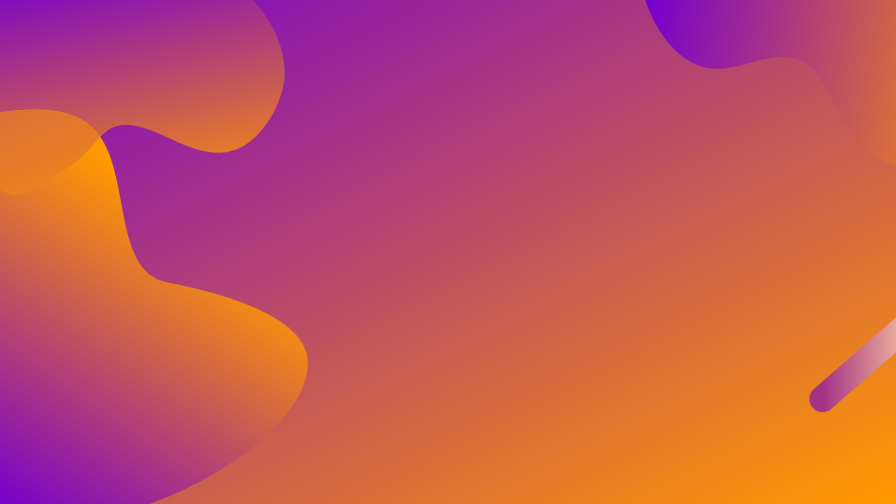
Give the GLSL for this background, as a Shadertoy shader.

```glsl
// Purple-to-orange backdrop with three fluid blobs and one rounded bar.
// Each blob is a closed chain of cubic curves turned into a signed distance,
// then filled with its own linear gradient.

const vec2 GRID = vec2(768.0, 432.0);   // design grid, y pointing down
const vec3 PURPLE = vec3(0.47, 0.0, 0.80);
const vec3 ORANGE = vec3(1.0, 0.60, 0.0);
const vec3 MAGENTA = vec3(0.64, 0.20, 0.52);
const vec3 BLUSH = vec3(0.91, 0.66, 0.60);

const int CURVES = 6;
const int POINTS = 3 * CURVES + 1;
const int STEPS = 14;

// Chains: anchor, handle, handle, anchor, ... closing outside the canvas
const vec2 TOP_BLOB[POINTS] = vec2[POINTS](
    vec2(217, 0), vec2(235, 20), vec2(244, 42),
    vec2(244, 64), vec2(244, 86), vec2(222, 131),
    vec2(188, 131), vec2(158, 131), vec2(133, 107),
    vec2(108, 107), vec2(86, 107), vec2(82, 128),
    vec2(62, 141), vec2(45, 152), vec2(28, 167),
    vec2(10, 167), vec2(-60, 167), vec2(-200, -300), vec2(217, -60));

const vec2 LEFT_BLOB[POINTS] = vec2[POINTS](
    vec2(-10, 99), vec2(4, 95), vec2(18, 94),
    vec2(31, 94), vec2(62, 94), vec2(80, 105),
    vec2(90, 124), vec2(110, 162), vec2(100, 234),
    vec2(143, 242), vec2(185, 250), vec2(264, 270),
    vec2(264, 311), vec2(264, 355), vec2(200, 406),
    vec2(128, 432), vec2(90, 446), vec2(-60, 520), vec2(-60, 440));

const vec2 CORNER_BLOB[POINTS] = vec2[POINTS](
    vec2(553, 0), vec2(565, 35), vec2(588, 59),
    vec2(614, 59), vec2(636, 59), vec2(650, 49),
    vec2(671, 49), vec2(714, 49), vec2(708, 104),
    vec2(748, 133), vec2(765, 146), vec2(800, 150),
    vec2(800, 140), vec2(1000, -200), vec2(600, -200),
    vec2(553, -40), vec2(553, -30), vec2(553, -10), vec2(553, 0));

vec2 cubic(vec2 a, vec2 b, vec2 c, vec2 d, float t) {
    float s = 1.0 - t;
    return s * s * s * a + 3.0 * s * t * (s * b + t * c) + t * t * t * d;
}

// Offset from p to the nearest point of segment ab
vec2 segmentOffset(vec2 p, vec2 a, vec2 b) {
    vec2 ab = b - a;
    float along = dot(p - a, ab) / max(dot(ab, ab), 1e-6);
    return p - a - ab * clamp(along, 0.0, 1.0);
}

// Folds one edge into (squared distance, inside sign)
void addEdge(vec2 p, vec2 a, vec2 b, inout vec2 field) {
    vec2 offset = segmentOffset(p, a, b);
    field.x = min(field.x, dot(offset, offset));
    if ((a.y > p.y) != (b.y > p.y)) {
        float crossing = a.x + (p.y - a.y) * (b.x - a.x) / (b.y - a.y);
        if (p.x < crossing) field.y = -field.y;
    }
}

float blobDistance(vec2 p, vec2 path[POINTS]) {
    vec2 field = vec2(1e9, 1.0);
    vec2 last = path[0];
    for (int i = 0; i < CURVES; i++) {
        int k = 3 * i;
        for (int j = 1; j <= STEPS; j++) {
            float t = float(j) / float(STEPS);
            vec2 next = cubic(path[k], path[k + 1], path[k + 2], path[k + 3], t);
            addEdge(p, last, next, field);
            last = next;
        }
    }
    addEdge(p, last, path[0], field);
    return field.y * sqrt(field.x);
}

// Linear gradient: value at the grid origin plus change across the canvas
vec3 ramp(vec2 uv, float start, vec2 slope) {
    return mix(PURPLE, ORANGE, clamp(start + dot(uv, slope), 0.0, 1.0));
}

float coverage(float dist, float pixel) {
    return smoothstep(0.75 * pixel, -0.75 * pixel, dist);
}

void mainImage(out vec4 fragColor, in vec2 fragCoord) {
    vec2 uv = fragCoord / iResolution.xy;
    uv.y = 1.0 - uv.y;
    vec2 p = uv * GRID;
    float pixel = GRID.y / iResolution.y;

    // Diagonal backdrop
    vec3 color = ramp(uv, 0.01, vec2(0.48, 0.52));

    // Left blobs, with a warm blend where they overlap
    float top = coverage(blobDistance(p, TOP_BLOB), pixel);
    float left = coverage(blobDistance(p, LEFT_BLOB), pixel);
    color = mix(color, ramp(uv, 0.08, vec2(0.69, 1.81)), top);
    color = mix(color, ramp(uv, 1.21, vec2(1.50, -1.21)), left);
    color = mix(color, ramp(uv, 0.60, vec2(0.46, 0.60)), top * left);

    // Upper right blob, melting into the backdrop
    float corner = coverage(blobDistance(p, CORNER_BLOB), pixel);
    color = mix(color, ramp(uv, -1.668, vec2(2.304, 0.26)), corner);

    // Rounded bar leaving through the right edge
    vec2 barStart = vec2(705, 342), barEnd = vec2(831, 232);
    float bar = length(segmentOffset(p, barStart, barEnd)) - 11.3;
    float along = clamp((p.x - barStart.x) / (GRID.x - barStart.x), 0.0, 1.0);
    color = mix(color, mix(MAGENTA, BLUSH, along), coverage(bar, pixel));

    fragColor = vec4(color, 1.0);
}
```
